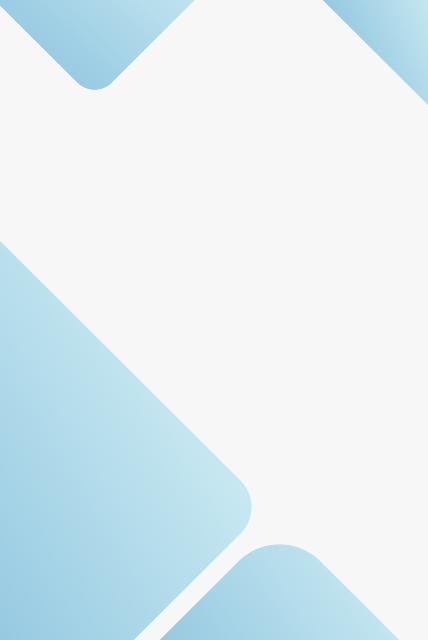
Write a Shadertoy shader that draws this background.

```glsl
// Pale backdrop with four large diamond corners entering from its borders.
// Each is a rounded right-angle wedge, given as a signed distance, filled
// with a linear blue gradient. Units: width = 1, height = 1.5.

// Signed distance to a rounded right-angle wedge whose sharp tip faces "facing".
float wedge(vec2 p, vec2 tip, vec2 facing, float radius) {
    vec2 side = vec2(-facing.y, facing.x);
    vec2 local = p - tip;
    vec2 q = vec2(dot(local, facing + side), dot(local, facing - side)) * sqrt(0.5) + radius;
    return min(max(q.x, q.y), 0.0) + length(max(q, 0.0)) - radius;
}

// Blue ramp that starts dark at "start" and lightens along "slope".
vec3 blueRamp(vec2 p, vec2 start, vec2 slope) {
    float t = clamp(dot(p - start, slope), 0.0, 1.0);
    return mix(vec3(0.59, 0.79, 0.885), vec3(0.78, 0.91, 0.945), t);
}

// Paint a shape over the colour below with a smooth edge one pixel wide.
void paint(inout vec3 color, vec3 fill, float dist) {
    float pixel = 1.0 / iResolution.x;
    color = mix(color, fill, smoothstep(0.5 * pixel, -0.5 * pixel, dist));
}

void mainImage(out vec4 fragColor, in vec2 fragCoord) {
    vec2 p = fragCoord / iResolution.xy * vec2(1.0, 1.5);
    vec3 color = vec3(0.969);

    // Upper left, pointing down
    paint(color, blueRamp(p, vec2(0.156, 1.305), vec2(1.64, 1.79)),
          wedge(p, vec2(0.221, 1.266), vec2(0.0, -1.0), 0.057));

    // Upper right, only one straight edge in view
    paint(color, blueRamp(p, vec2(0.762, 1.5), vec2(4.0, 1.8)),
          wedge(p, vec2(1.172, 1.082), vec2(0.0, -1.0), 0.057));

    // Left, pointing right
    paint(color, blueRamp(p, vec2(0.0), vec2(1.27, 0.79)),
          wedge(p, vec2(0.624, 0.3115), vec2(1.0, 0.0), 0.0875));

    // Bottom, pointing up
    paint(color, blueRamp(p, vec2(0.38, 0.0), vec2(1.64, 1.13)),
          wedge(p, vec2(0.653, 0.28), vec2(0.0, 1.0), 0.135));

    fragColor = vec4(color, 1.0);
}
```
